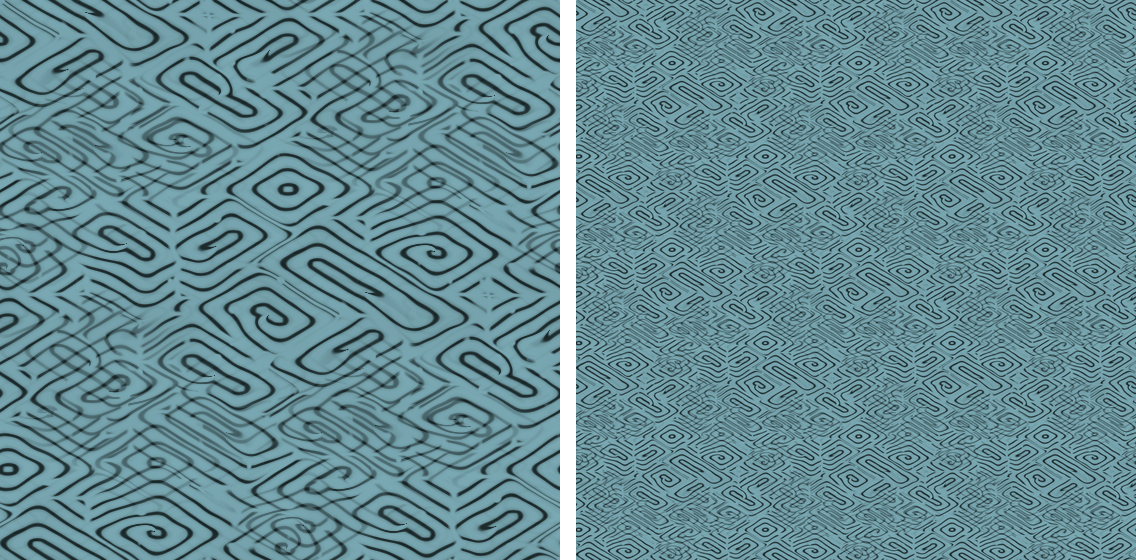
Left, the tile; right, the same tile 3 across and 3 down.
This pattern is drawn by a Shadertoy shader. Its source:

```glsl
// Hand-inked maze of nested rhombic spirals on teal, two half-drop repeats per canvas.
// Nearest-site cells in a slanted box metric give the rings; a shifted copy of the
// same maze fades in through soft patches as translucent crossing lines.

const float TAU = 6.2831853;
const float SLOPE = 0.6;        // rise over run of the strokes
const float SPACING = 0.0275;   // vertical step between rings
const vec3 PAPER = vec3(0.47, 0.65, 0.69);
const vec3 INK = vec3(0.095, 0.145, 0.15);

// Cell centre, then core length: positive leans right, negative leans left.
const vec3 SITES[16] = vec3[16](
    vec3(0.514, 0.661, 0.0), vec3(0.781, 0.548, 0.0),
    vec3(0.482, 0.438, -0.02), vec3(0.228, 0.564, -0.04),
    vec3(0.482, 0.909, 0.04), vec3(0.885, 0.831, -0.05),
    vec3(0.651, 0.479, -0.10), vec3(0.125, 0.876, 0.05),
    vec3(0.690, 0.805, 0.03), vec3(0.319, 0.753, 0.0),
    vec3(0.078, 0.727, -0.02), vec3(0.390, 0.564, 0.03),
    vec3(0.085, 0.640, 0.03), vec3(0.010, 0.520, 0.0),
    vec3(0.900, 0.730, -0.05), vec3(0.390, 0.830, -0.06));

// Centre and radius of the patches where both layers show.
const vec3 PATCHES[4] = vec3[4](
    vec3(0.20, 0.74, 0.20), vec3(0.77, 0.74, 0.19),
    vec3(0.66, 0.89, 0.13), vec3(0.04, 0.57, 0.12));

float hash(vec2 p) {
    vec3 h = fract(p.xyx * 0.1031);
    h += dot(h, h.yzx + 33.33);
    return fract((h.x + h.y) * h.z);
}

// Value noise; wraps every half canvas for an even cell count.
float noise(vec2 p, float cells) {
    p *= cells;
    vec2 i = floor(p), f = fract(p);
    f = f * f * (3.0 - 2.0 * f);
    float period = cells * 0.5;
    vec2 a = mod(i, period), b = mod(i + 1.0, period);
    return mix(mix(hash(a), hash(vec2(b.x, a.y)), f.x),
               mix(hash(vec2(a.x, b.y)), hash(b), f.x), f.y);
}

// Offset to a centre in slanted axes; odd copies sit half a canvas away.
vec2 slantedOffset(vec2 p, vec2 centre, int copy) {
    vec2 d = p - centre - 0.5 * float(copy);
    d -= floor(d + 0.5);
    return vec2(d.y + SLOPE * d.x, d.y - SLOPE * d.x);
}

float softMax(float a, float b, float k) {
    float h = max(k - abs(a - b), 0.0) / k;
    return max(a, b) + h * h * k * 0.25;
}

// One side of each ring slides outward by a full step, joining rings into a spiral.
float spiralStep(vec2 q, float id) {
    float side = floor(4.0 * hash(vec2(id, 7.0))) * 0.25;
    float turn = fract(atan(q.y, q.x + 1e-5) / TAU + 0.125 + side);
    float handed = hash(vec2(id, 19.0)) < 0.5 ? -1.0 : 1.0;
    return handed * smoothstep(0.0, 0.25, turn);
}

// Ink coverage of one maze layer, with a faint halo beside each stroke.
float maze(vec2 p, float halfWidth, float soft) {
    float nearest = 1e3, second = 1e3, jog = 0.0;
    for (int i = 0; i < 32; i++) {
        int id = i >> 1;
        vec3 site = SITES[id];
        vec2 q = slantedOffset(p, site.xy, i & 1);
        vec2 box = max(abs(q) - max(vec2(site.z, -site.z), 0.0), 0.0);
        float r = softMax(box.x, box.y, 0.022);
        if (r < nearest) {
            second = nearest;
            nearest = r;
            jog = id == 0 ? 0.0 : spiralStep(q, float(id));
        } else {
            second = min(second, r);
        }
    }
    float ring = abs(fract(nearest / SPACING + jog) - 0.5);
    float d = ring * SPACING / sqrt(1.0 + SLOPE * SLOPE);
    // Strokes stop short of cell borders and break here and there.
    float open = smoothstep(0.002, 0.012, second - nearest);
    open *= smoothstep(0.08, 0.17, noise(p, 36.0));
    float core = 1.0 - smoothstep(halfWidth - soft, halfWidth + soft, d);
    float halo = 1.0 - smoothstep(0.0, 0.009, d);
    return open * max(core, 0.2 * halo);
}

// Strength of the second layer.
float ghostAmount(vec2 p) {
    float amount = 0.0;
    for (int i = 0; i < 8; i++) {
        vec3 patchArea = PATCHES[i >> 1];
        vec2 q = abs(slantedOffset(p, patchArea.xy, i & 1));
        float r = softMax(q.x, q.y, 0.06) / patchArea.z;
        amount = max(amount, 1.0 - smoothstep(0.4, 1.0, r));
    }
    return 0.04 + 0.5 * amount;
}

void mainImage(out vec4 fragColor, in vec2 fragCoord) {
    vec2 p = fragCoord / iResolution.xy;
    float soft = max(0.0018, 0.75 / iResolution.y);
    // Unsteady hand
    vec2 wobble = vec2(noise(p, 28.0), noise(p + 0.23, 28.0)) - 0.5;
    vec2 drawn = p + 0.006 * wobble;
    float halfWidth = 0.0026 + 0.0008 * (noise(p, 44.0) - 0.5);
    // Crossfaded layers on softly mottled paper
    float front = maze(drawn, halfWidth, soft);
    float back = maze(drawn - vec2(0.267, 0.013), halfWidth, soft);
    float ink = mix(front, back, ghostAmount(p));
    vec3 paper = PAPER * (0.97 + 0.05 * noise(p, 12.0));
    fragColor = vec4(mix(paper, INK, ink), 1.0);
}
```
